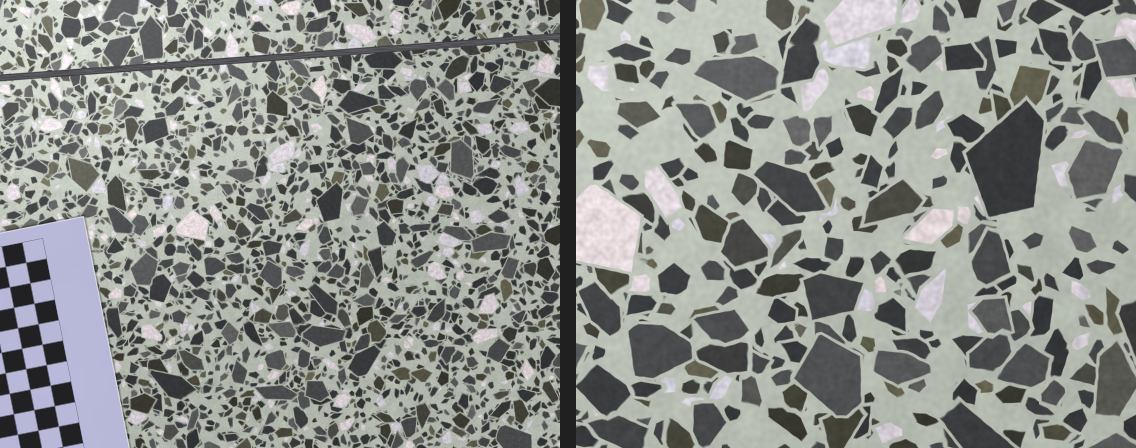
Left, the full canvas; right, a detail of the centre.
Give the GLSL for this texture, as a WebGL 1 fragment shader.

```glsl
precision highp float;
uniform vec2 u_resolution;

const vec3 CEMENT = vec3(0.70, 0.725, 0.68);
const vec3 CHARCOAL = vec3(0.19, 0.195, 0.205);
const vec3 GREY = vec3(0.43, 0.43, 0.43);
const vec3 PINK = vec3(0.87, 0.82, 0.83);
const vec3 LAVENDER = vec3(0.79, 0.78, 0.83);
const vec3 METAL = vec3(0.33, 0.33, 0.35);
const vec3 CARD = vec3(0.72, 0.72, 0.85);
const vec3 INK = vec3(0.13, 0.13, 0.14);
const float TAU = 6.28319;

vec2 hash2(vec2 p) {
  vec3 q = fract(p.xyx * vec3(0.1031, 0.1030, 0.0973));
  q += dot(q, q.yzx + 33.33);
  return fract((q.xx + q.yz) * q.zy);
}

float corner(vec2 cell, vec2 offset) {
  return dot(hash2(cell) * 2.0 - 1.0, offset);
}

float gradientNoise(vec2 p) {
  vec2 i = floor(p), f = fract(p);
  vec2 w = f * f * f * (f * (f * 6.0 - 15.0) + 10.0);
  vec2 e = vec2(1.0, 0.0);
  return mix(mix(corner(i, f), corner(i + e, f - e), w.x),
             mix(corner(i + e.yx, f - e.yx), corner(i + 1.0, f - 1.0), w.x), w.y);
}

vec2 rotate(vec2 p, float angle) {
  float c = cos(angle), s = sin(angle);
  return vec2(c * p.x + s * p.y, c * p.y - s * p.x);
}

float fill(float dist, float soft) {
  return 1.0 - smoothstep(-soft, soft, dist);
}

// Irregular convex polygon, stretched along a random direction
float chip(vec2 p, vec2 id, float radius) {
  vec2 shape = hash2(id + 53.0);
  float stretch = mix(1.0, 1.5, shape.y);
  p = rotate(p, shape.x * TAU) * vec2(1.0 / stretch, stretch);
  float d = length(p) - radius * 1.12;
  for (int k = 0; k < 5; k++) {
    vec2 h = hash2(id + float(k) * vec2(37.0, 91.0) + 11.0);
    float angle = (float(k) + 0.75 * h.x) * TAU / 5.0;
    d = max(d, dot(p, vec2(cos(angle), sin(angle))) - radius * mix(0.5, 1.0, h.y));
  }
  return d / stretch;
}

// One size of chips: x is the distance to the nearest, y its random tone
vec2 scatter(vec2 p, float size, float share, float seed) {
  vec2 g = p / size, base = floor(g);
  float nearest = 2.0, second = 2.0, tone = 0.0;
  for (int y = -1; y <= 1; y++) {
    for (int x = -1; x <= 1; x++) {
      vec2 cell = base + vec2(float(x), float(y));
      vec2 id = cell + seed;
      vec2 pick = hash2(id);
      if (pick.x > share) continue;
      vec2 center = cell + 0.5 + 0.7 * (hash2(id + 129.0) - 0.5);
      float d = chip(g - center, id, mix(0.3, 0.54, hash2(id + 71.0).x));
      if (d < nearest) {
        second = nearest;
        nearest = d;
        tone = pick.y;
      } else {
        second = min(second, d);
      }
    }
  }
  float gap = 0.0013 / size;
  return vec2(max(nearest, 0.5 * (nearest - second) + gap) * size, tone);
}

vec3 stoneColor(float tone, float pale, vec2 p) {
  float tint = fract(tone * 37.0);
  vec3 dark = mix(CHARCOAL, GREY, tone * tone);
  dark *= mix(vec3(1.0), vec3(1.06, 1.03, 0.82), smoothstep(0.55, 0.9, tint));
  vec3 light = mix(PINK, LAVENDER, tint);
  vec3 stone = mix(dark, light, step(1.0 - pale, tone));
  return stone * (1.0 + 0.14 * gradientNoise(p * 110.0) + 0.12 * gradientNoise(p * 260.0));
}

// Lay chips over the floor, keeping a rim of cement around each
vec3 addChips(vec3 floorColor, vec3 cement, vec2 p, float size, float share,
              float pale, float seed, float soft) {
  vec2 stone = scatter(p, size, share, seed);
  stone.x += 0.0007 * gradientNoise(p * 160.0);
  floorColor = mix(floorColor, cement, fill(stone.x - 0.0022, soft));
  return mix(floorColor, stoneColor(stone.y, pale, p), fill(stone.x, soft));
}

vec3 terrazzo(vec2 p, float soft) {
  float mottle = 0.07 * gradientNoise(p * 45.0) + 0.07 * gradientNoise(p * 190.0);
  vec3 cement = CEMENT * (1.0 + mottle);
  vec3 c = addChips(cement, cement, p, 0.017, 0.52, 0.12, 301.0, soft);
  c = addChips(c, cement, p, 0.028, 0.70, 0.10, 457.0, soft);
  c = addChips(c, cement, p, 0.046, 0.48, 0.14, 613.0, soft);
  c = addChips(c, cement, p, 0.075, 0.22, 0.18, 809.0, soft);
  float glare = 1.0 - smoothstep(0.0, 1.0, distance(p, vec2(0.15, 1.05)));
  return c * (0.99 + 0.04 * glare) + 0.14 * glare;
}

// Divider strip with lengthwise streaks and dark seams
vec3 addStrip(vec3 c, vec2 p, float soft) {
  float d = (p.y - 0.826 - 0.0744 * p.x) * 0.997;
  float streak = gradientNoise(vec2(p.x * 18.0, d * 420.0));
  vec3 metal = METAL * (1.0 + 0.3 * streak);
  metal *= mix(1.0, 0.72, smoothstep(0.004, 0.007, abs(d)));
  return mix(c, metal, fill(abs(d) - 0.0075, soft));
}

// Tilted card with a checker of three columns or more
vec3 addCard(vec3 c, vec2 p, float soft) {
  vec2 q = rotate(p - vec2(0.187, 0.518), 0.196);
  float edge = max(q.x, q.y);
  vec2 grid = (q + vec2(0.0995, 0.031)) / 0.0466;
  vec2 wave = abs(fract(grid * 0.5) - 0.5) - 0.25;
  vec2 side = clamp((0.5 - abs(abs(fract(grid) - 0.5))) * 0.0466 / soft, 0.0, 1.0);
  vec2 parity = sign(fract(grid * 0.5) - 0.5) * side;
  float ink = 0.5 - 0.5 * parity.x * parity.y;
  ink *= fill(max(q.x + 0.0995, q.y + 0.031), soft);
  vec3 paper = CARD * (1.0 + 0.02 * gradientNoise(p * 9.0));
  paper = mix(paper, vec3(0.86, 0.87, 0.9), smoothstep(-0.004, -0.001, edge));
  c *= 1.0 - 0.35 * fill(edge - 0.003, 0.003);
  return mix(c, mix(paper, INK, ink), fill(edge, soft));
}

void main() {
  vec2 p = gl_FragCoord.xy / u_resolution.y;
  float soft = 0.8 / u_resolution.y;
  vec3 color = addStrip(terrazzo(p, soft), p, soft);
  color = addCard(color, p, soft);
  gl_FragColor = vec4(clamp(color, 0.0, 1.0), 1.0);
}
```
